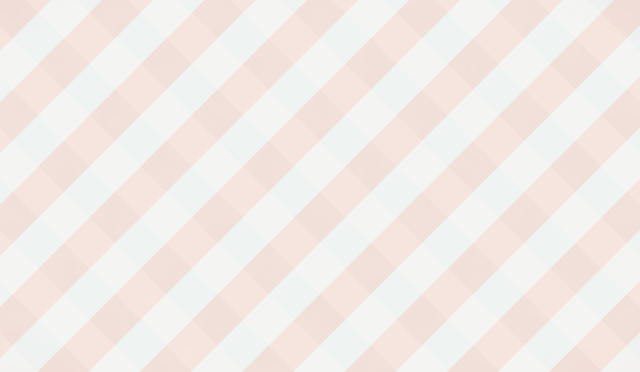
This pattern is drawn by a WebGL 2 fragment shader. Its source:

```glsl
#version 300 es
precision highp float;

uniform vec2 u_resolution;
out vec4 fragColor;

const float REPEATS_ACROSS = 6.254;   // repeats along the canvas width
const float BAND_SHARE = 0.5;         // band width as a share of one repeat
const float ROSE_CENTRE = 0.25;       // phase of the rising rose bands
const float SHADE_CENTRE = 0.0;       // phase of the falling shade bands
const float SHADE_SOFTNESS = 0.008;   // edge blur of the shade, in repeats
const float MOTTLE_SCALE = 36.0;      // paper blotches across the width
const float MOTTLE_AMOUNT = 0.005;
const float CORNER_FADE = 0.012;

const vec3 IVORY = vec3(0.957, 0.961, 0.953);
const vec3 MIST = vec3(0.937, 0.953, 0.949);
const vec3 BLUSH = vec3(0.965, 0.898, 0.873);
const vec3 ROSE = vec3(0.947, 0.878, 0.857);

float hash(vec2 p) {
  vec3 q = fract(vec3(p.xyx) * 0.1031);
  q += dot(q, q.yzx + 33.33);
  return fract((q.x + q.y) * q.z);
}

float valueNoise(vec2 p) {
  vec2 cell = floor(p);
  vec2 f = fract(p);
  f = f * f * (3.0 - 2.0 * f);
  float low = mix(hash(cell), hash(cell + vec2(1.0, 0.0)), f.x);
  float high = mix(hash(cell + vec2(0.0, 1.0)), hash(cell + vec2(1.0)), f.x);
  return mix(low, high, f.y);
}

// Coverage of a repeating band, with all lengths in repeats
float band(float t, float centre, float blur) {
  float fromCentre = abs(fract(t - centre + 0.5) - 0.5);
  return 1.0 - smoothstep(-blur, blur, fromCentre - 0.5 * BAND_SHARE);
}

void main() {
  // Width units, measured down from the upper left corner
  vec2 p = vec2(gl_FragCoord.x, u_resolution.y - gl_FragCoord.y) / u_resolution.x;
  float pixel = REPEATS_ACROSS / u_resolution.x;

  // Two crossing diagonal families of bands
  float rose = band((p.x + p.y) * REPEATS_ACROSS, ROSE_CENTRE, pixel);
  float shade = band((p.x - p.y) * REPEATS_ACROSS, SHADE_CENTRE,
                     max(pixel, SHADE_SOFTNESS));
  vec3 color = mix(mix(IVORY, MIST, shade), mix(BLUSH, ROSE, shade), rose);

  // Faint paper mottling
  vec2 grain = p * MOTTLE_SCALE;
  float mottle = 0.65 * valueNoise(grain) + 0.35 * valueNoise(grain * 2.7) - 0.5;
  color += MOTTLE_AMOUNT * mottle;

  // Slight darkening toward the corners
  vec2 centred = 2.0 * gl_FragCoord.xy / u_resolution - 1.0;
  float corner = smoothstep(1.1, 1.42, length(centred));
  color -= CORNER_FADE * corner * vec3(0.4, 1.0, 1.0);

  fragColor = vec4(color, 1.0);
}
```
